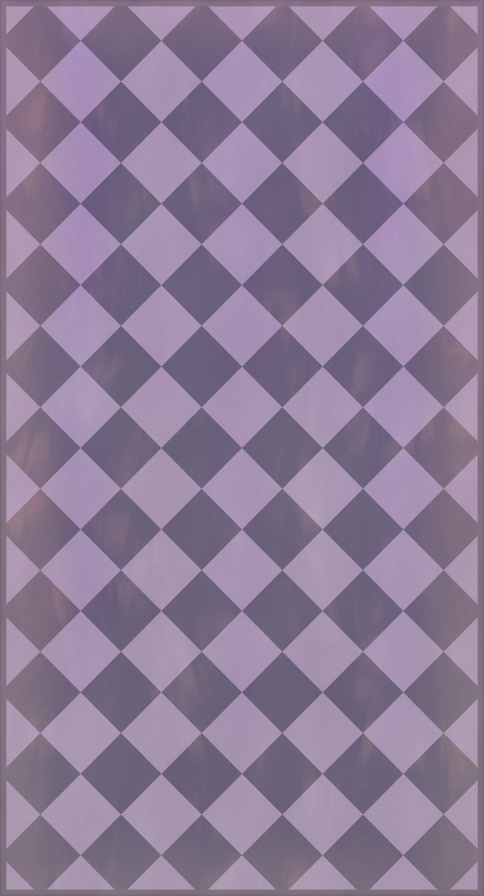
This pattern is drawn by a WebGL 1 fragment shader. Its source:

```glsl
precision highp float;

uniform vec2 u_resolution;

const vec2 REPEATS = vec2(6.0, 11.0);
const float FRAME_WIDTH = 0.0132;

vec2 hash2(vec2 p) {
  vec2 q = vec2(dot(p, vec2(127.1, 311.7)), dot(p, vec2(269.5, 183.3)));
  return fract(sin(q) * 43758.5);
}

// Distance to the nearest scattered cell point
float cellular(vec2 p) {
  vec2 cell = floor(p);
  float nearest = 4.0;
  for (int j = -1; j <= 1; j++) {
    for (int i = -1; i <= 1; i++) {
      vec2 neighbor = cell + vec2(float(i), float(j));
      vec2 offset = neighbor + hash2(neighbor) - p;
      nearest = min(nearest, dot(offset, offset));
    }
  }
  return sqrt(nearest);
}

// Warped, rotated layers of sines, roughly -1 to 1
float layeredSines(vec2 p, float seed) {
  float sum = 0.0;
  float amplitude = 0.6;
  for (int i = 0; i < 5; i++) {
    p += 0.7 * sin(p.yx * 0.8 + seed);
    sum += amplitude * sin(p.x + seed) * sin(p.y - seed);
    p = mat2(0.8, 0.6, -0.6, 0.8) * p * 1.8 + 1.7;
    amplitude *= 0.6;
  }
  return sum;
}

// Coverage of the diamond that fills each unit cell
float diamondMask(vec2 cellPos, vec2 repeats, vec2 resolution) {
  vec2 q = abs(fract(cellPos) - 0.5);
  float blur = 0.6 * length(repeats / resolution);
  return 1.0 - smoothstep(-blur, blur, q.x + q.y - 0.5);
}

float band(float x, float center, float width) {
  float t = (x - center) / width;
  return exp(-t * t);
}

// Purple washes running down the cloth
float washStreaks(vec2 uv, float wobble) {
  float x = uv.x + 0.025 * wobble;
  float streaks = band(x, 0.16, 0.07) + band(x, 0.81, 0.08) + 0.5 * band(x, 0.5, 0.1);
  return streaks * mix(0.45, 1.0, uv.y);
}

vec3 lightCloth(float streak, float edge, float age) {
  vec3 color = mix(vec3(0.665, 0.582, 0.705), vec3(0.655, 0.555, 0.735), streak);
  color = mix(color, vec3(0.70, 0.60, 0.71), edge * 0.8);
  return mix(color, vec3(0.655, 0.595, 0.675), age * 0.6);
}

vec3 darkCloth(float streak, float edge, float age) {
  vec3 color = mix(vec3(0.42, 0.378, 0.485), vec3(0.425, 0.365, 0.505), streak);
  vec3 faded = mix(vec3(0.525, 0.43, 0.515), vec3(0.505, 0.45, 0.50), age);
  color = mix(color, vec3(0.42, 0.395, 0.465), age * 0.7);
  return mix(color, faded, edge);
}

void main() {
  vec2 uv = gl_FragCoord.xy / u_resolution;
  vec2 p = gl_FragCoord.xy / u_resolution.x;

  // Broad variation of the dye
  float mottle = layeredSines(p * 7.0, 0.6);
  float brush = layeredSines(p * vec2(32.0, 9.0), 2.3);
  float streak = clamp(washStreaks(uv, mottle), 0.0, 1.0);
  float age = clamp(1.0 - uv.y * 1.25 + 0.25 * mottle, 0.0, 1.0);
  vec2 margin = min(uv, 1.0 - uv) * vec2(1.0, u_resolution.y / u_resolution.x);
  float sideFade = 1.0 - smoothstep(0.02, 0.18, margin.x + 0.04 * mottle);
  float topFade = 1.0 - smoothstep(0.01, 0.15, margin.y + 0.04 * brush);
  float edge = max(sideFade, 0.6 * topFade);

  // Checkered diamonds
  float diamond = diamondMask(uv * REPEATS, REPEATS, u_resolution);
  vec3 color = mix(lightCloth(streak, edge, age), darkCloth(streak, edge, age), diamond);

  // Warm rubbed patches, strongest on dark cloth
  vec2 slanted = vec2(p.x + 0.5 * p.y, p.y - 0.5 * p.x);
  float spot = cellular(slanted * vec2(5.0, 7.0) + 0.25 * vec2(mottle, brush));
  float rub = (1.0 - smoothstep(0.1, 0.55, spot)) * smoothstep(-0.2, 0.6, brush);
  color += rub * mix(vec3(0.012, 0.012, 0.008), vec3(0.065, 0.035, 0.015), diamond);

  // Faint shading and woven grain
  float grain = cellular(p * 110.0) - 0.5;
  color += 0.012 * mottle + 0.010 * brush + 0.014 * grain;

  // Thin border
  float pixel = 1.0 / u_resolution.x;
  float inset = min(margin.x, margin.y);
  float frame = 1.0 - smoothstep(-0.6 * pixel, 0.6 * pixel, inset - FRAME_WIDTH);
  vec3 frameColor = mix(vec3(0.525, 0.44, 0.53), vec3(0.49, 0.44, 0.49), age);
  frameColor *= 0.92 + 0.08 * smoothstep(0.0, 0.006, inset) + 0.04 * brush;
  color = mix(color, frameColor, frame);

  gl_FragColor = vec4(color, 1.0);
}
```
